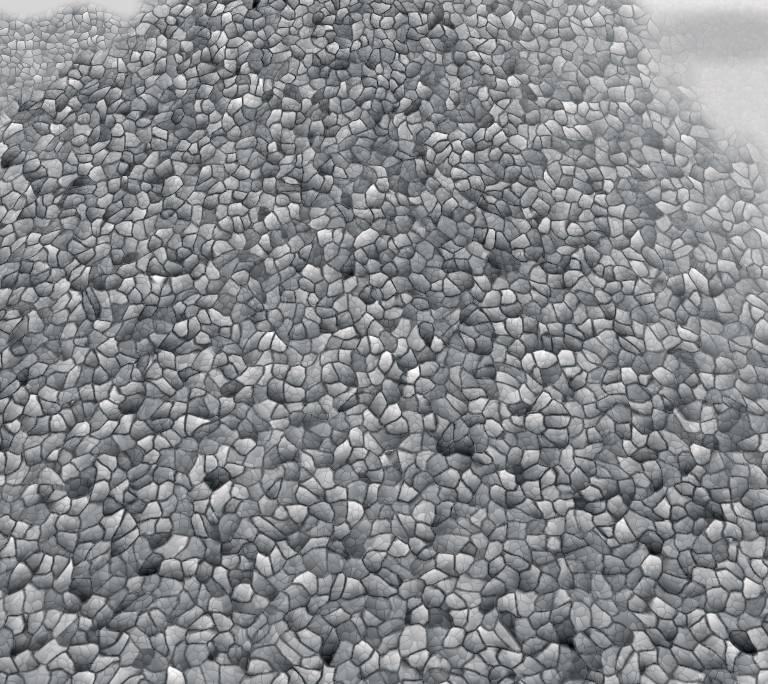
Give the GLSL for this texture, as a Shadertoy shader.

```glsl
vec2 hash2(vec2 cell) {
    vec3 q = fract(cell.xyx * vec3(0.1031, 0.1030, 0.0973));
    q += dot(q, q.yzx + 33.33);
    return fract((q.xx + q.yz) * q.zy);
}

// Grey level of packed, randomly turned stones with dark gaps
float gravel(vec2 q) {
    vec2 base = floor(q), id = base, offset = vec2(0.0);
    float nearest = 9.0, second = 9.0;
    for (int j = -1; j <= 1; j++)
    for (int i = -1; i <= 1; i++) {
        vec2 cell = base + vec2(i, j);
        vec2 d = q - cell - 0.5 - 0.85 * (hash2(cell) - 0.5);
        vec2 shape = hash2(cell + 57.0);
        float turn = 6.2832 * shape.x;
        vec2 axis = vec2(cos(turn), sin(turn));
        vec2 r = vec2(dot(d, axis), dot(d, vec2(-axis.y, axis.x)));
        r *= vec2(0.8, 1.25);
        // Blend round and diamond distance for blunt corners
        float dist = mix(length(r), 0.8 * (abs(r.x) + abs(r.y)), 0.5) - 0.12 * shape.y;
        if (dist < nearest) {
            second = nearest;
            nearest = dist;
            id = cell;
            offset = d;
        } else second = min(second, dist);
    }
    vec2 look = hash2(id + 113.0);
    float facet = 6.2832 * look.y;
    float tone = 0.59 + 0.25 * (look.x - 0.5);
    tone += 0.24 * offset.y + 0.17 * dot(offset, vec2(cos(facet), sin(facet)));
    tone -= 0.17 * smoothstep(0.85, 0.95, hash2(id + 31.0).x);
    float gapTone = 0.19 + 0.22 * look.y;
    return mix(gapTone, tone, smoothstep(-0.02, 0.24, second - nearest));
}

// Soft large-scale variation
float drift(vec2 p) {
    return sin(7.0 * p.x + 2.0 * sin(5.0 * p.y)) * sin(9.0 * p.y + 3.0 * p.x);
}

void mainImage(out vec4 fragColor, in vec2 fragCoord) {
    vec2 p = fragCoord / iResolution.y;
    float right = iResolution.x / iResolution.y;

    // Stones shrink towards the top of the slope
    float size = 0.029 - 0.0125 * p.y;
    vec2 slope = vec2((p.x - 0.5 * right) / size, -log(size) / 0.0125);
    slope += 0.12 * sin(slope.yx * 1.7 + 2.0 * sin(slope * 0.6));
    float tone = gravel(slope);
    tone += 0.28 * (gravel(slope * 2.1 + 40.0) - 0.5);
    tone += 0.018 * drift(p) - 0.005;

    // Dusty light along the upper flanks
    float edge = 0.02 * sin(31.0 * p.y) + 0.012 * sin(67.0 * p.x);
    float rightSide = p.x + 0.75 * p.y - (right + 0.54) + edge;
    float leftSide = 0.86 * p.x - p.y + 0.81 + edge;
    float dust = smoothstep(-0.42, 0.06, rightSide);
    tone = mix(tone, 0.72 + 0.4 * (tone - 0.5), 0.75 * dust);
    tone += 0.05 * smoothstep(0.25, 0.0, leftSide);

    // Finer gravel behind the left flank
    float far = 0.63 + 0.6 * (gravel(p * vec2(85.0, 100.0)) - 0.5);
    far = mix(far, 0.84, smoothstep(0.965, 0.995, p.y + 0.01 * sin(40.0 * p.x)));
    tone = mix(tone, far, smoothstep(0.025, -0.025, leftSide));

    // Pale sand with a shaded hollow behind the right flank
    vec2 hollow = (p - vec2(right - 0.06, 0.945)) / vec2(0.13, 0.045);
    float sand = 0.83 - 0.11 * smoothstep(1.2, 0.4, length(hollow));
    sand += 0.07 * smoothstep(0.975, 1.0, p.y);
    sand += 0.08 * (gravel(p * 110.0) - 0.5);
    tone = mix(tone, sand, smoothstep(-0.06, 0.05, rightSide));

    // Cool greys that turn neutral in the highlights
    vec3 coolTint = vec3(-0.010, 0.002, 0.012);
    vec3 paleTint = vec3(0.004, -0.002, 0.001);
    vec3 color = tone + mix(coolTint, paleTint, smoothstep(0.6, 0.8, tone));
    fragColor = vec4(clamp(color, 0.0, 1.0), 1.0);
}
```
